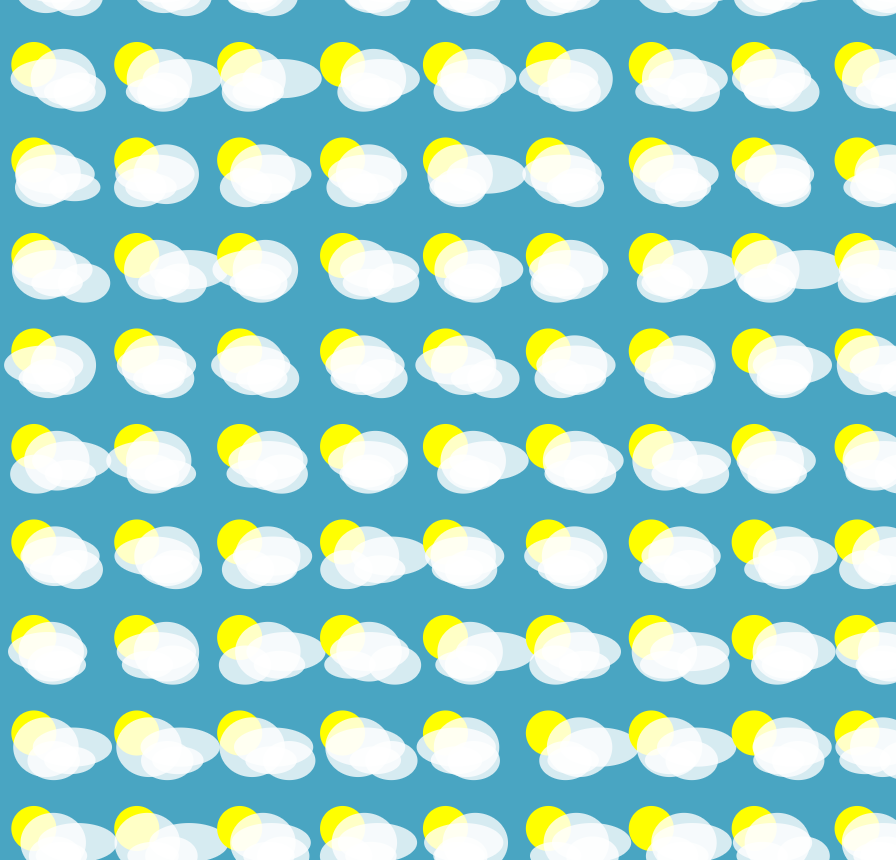
Give the GLSL for this pattern, as a WebGL 1 fragment shader.

```glsl
precision highp float;

// Rows of suns, each half hidden by a cloud of four translucent white ellipses.
// Every ellipse slides sideways by a hash of its cell, so no two clouds agree.
// One unit is the horizontal pitch; y is measured downward from the top edge.

uniform vec2 u_resolution;

const float COLUMNS    = 8.707;              // pitches across the canvas
const float ROW_PITCH  = 0.928;
const float ROW_START  = 0.17;               // clear strip above the first row
const vec2  SUN_CENTER = vec2(0.329, 0.457); // inside its cell
const float SUN_RADIUS = 0.219;

const vec3  SKY        = vec3(0.286, 0.647, 0.761);
const vec3  SUN        = vec3(1.0, 1.0, 0.0);
const vec3  CLOUD      = vec3(1.0);
const float CLOUD_ALPHA = 0.775;

// Puff shapes: radius x, radius y, drop below the sun's center
const vec3 BODY  = vec3(0.318, 0.290, 0.138);
const vec3 WING  = vec3(0.385, 0.190, 0.137);
const vec3 BASE  = vec3(0.255, 0.190, 0.268);
const vec3 INNER = vec3(0.250, 0.135, 0.265);

// Sideways range of each puff from the sun's center
const vec2 BODY_SHIFT  = vec2(0.10, 0.33);
const vec2 WING_SHIFT  = vec2(0.08, 0.51);
const vec2 BASE_SHIFT  = vec2(0.02, 0.51);
const vec2 INNER_SHIFT = vec2(0.07, 0.40);

float hash(vec3 p) {
  p = fract(p * vec3(0.1031, 0.1030, 0.0973));
  p += dot(p, p.yzx + 33.33);
  return fract((p.x + p.y) * p.z);
}

// Approximate signed distance to an axis-aligned ellipse
float ellipseDistance(vec2 p, vec2 radii) {
  float k = max(length(p / radii), 0.001);
  return k * (k - 1.0) / max(length(p / (radii * radii)), 0.0001);
}

float coverage(float dist, float pixel) {
  return clamp(0.5 - dist / pixel, 0.0, 1.0);
}

vec3 addPuff(vec3 color, vec2 p, vec3 shape, vec2 shift, vec3 seed, float pixel) {
  vec2 center = vec2(mix(shift.x, shift.y, hash(seed)), shape.z);
  float cover = coverage(ellipseDistance(p - center, shape.xy), pixel);
  return mix(color, CLOUD, CLOUD_ALPHA * cover);
}

void main() {
  float pixel = COLUMNS / u_resolution.x;
  vec2 p = vec2(gl_FragCoord.x, u_resolution.y - gl_FragCoord.y) * pixel;
  p.y -= ROW_START;

  vec2 pitch = vec2(1.0, ROW_PITCH);
  vec2 cell = floor(p / pitch);
  vec3 color = SKY;

  // Clouds can spill to the right, so draw the left neighbor first
  for (int i = 0; i < 2; i++) {
    vec2 id = cell + vec2(float(i) - 1.0, 0.0);
    if (id.x < 0.0) continue;
    vec2 q = p - id * pitch - SUN_CENTER;

    color = mix(color, SUN, coverage(length(q) - SUN_RADIUS, pixel));

    vec2 seed = id * 7.0 + 11.0;
    color = addPuff(color, q, BODY,  BODY_SHIFT,  vec3(seed, 1.0), pixel);
    color = addPuff(color, q, WING,  WING_SHIFT,  vec3(seed, 18.0), pixel);
    color = addPuff(color, q, BASE,  BASE_SHIFT,  vec3(seed, 35.0), pixel);
    color = addPuff(color, q, INNER, INNER_SHIFT, vec3(seed, 52.0), pixel);
  }

  gl_FragColor = vec4(color, 1.0);
}
```
